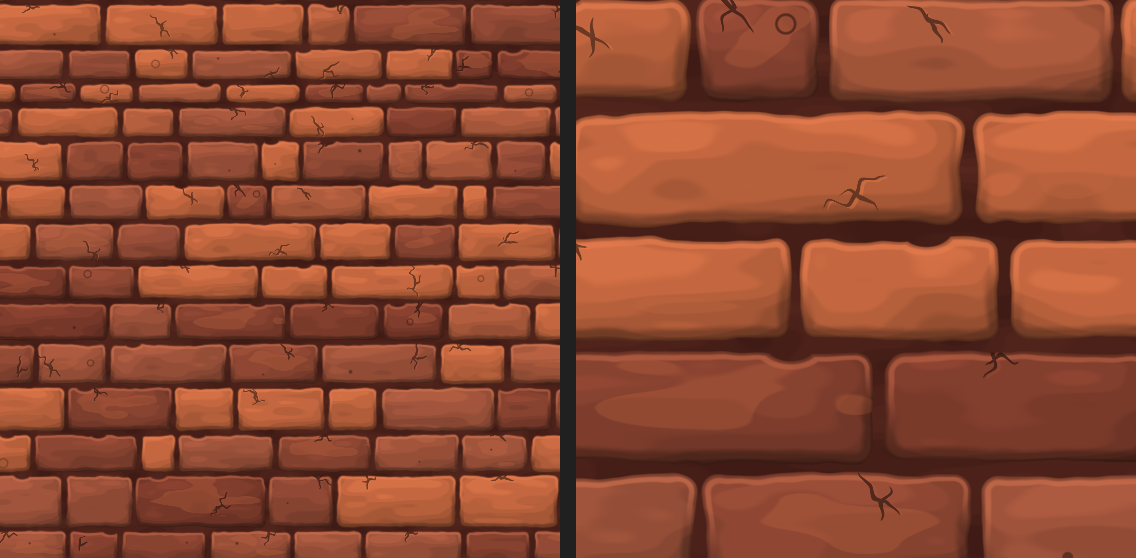
Left, the full canvas; right, a detail of the centre.
This texture is drawn by a WebGL 1 fragment shader. Its source:

```glsl
precision highp float;
// Hand-painted brick wall: fourteen uneven courses with staggered, jittered joints.
// Each brick is a rough rounded box with banded light, a bright upper rim
// and hashed tone, chips, cracks and pits.
uniform vec2 u_resolution;

// Per course, from the top down: upper edge, first joint and mean brick pitch
const mat4 COURSE_TOP = mat4(-.06, .004, .085, .146, .188, .249, .327, .396,
                             .470, .538, .611, .689, .773, .846, .945, 1.01);
const mat4 FIRST_JOINT = mat4(.05, .185, .118, .139, .215, .115, .120, .059,
                              .121, .193, .065, .118, .059, .115, .121, .08);
const mat4 PITCH = mat4(.15, .161, .133, .122, .146, .109, .133, .154,
                        .160, .159, .173, .146, .145, .172, .133, .14);

const vec3 MORTAR_DARK = vec3(.25, .105, .082);
const vec3 MORTAR_LIGHT = vec3(.34, .155, .115);
const vec3 BRICK_DARK = vec3(.50, .235, .172);
const vec3 BRICK_MID = vec3(.63, .33, .235);
const vec3 BRICK_ORANGE = vec3(.77, .405, .25);
const vec3 RIM = vec3(.84, .48, .32);

float hash(vec2 p) {
  vec3 q = fract(vec3(p.xyx) * .1031);
  q += dot(q, q.yzx + 33.33);
  return fract((q.x + q.y) * q.z);
}

float noise(vec2 p) {
  vec2 i = floor(p), f = fract(p);
  f = f * f * (3. - 2. * f);
  return mix(mix(hash(i), hash(i + vec2(1, 0)), f.x),
             mix(hash(i + vec2(0, 1)), hash(i + vec2(1, 1)), f.x), f.y);
}

float roundBox(vec2 p, vec2 halfSize, float radius) {
  vec2 q = abs(p) - halfSize + radius;
  return length(max(q, 0.)) + min(max(q.x, q.y), 0.) - radius;
}

// Soft-edged steps, like flat strokes of paint
float bands(float v, float count) {
  float s = v * count;
  return (floor(s) + smoothstep(.65, 1., fract(s))) / count;
}

float joint(float k, float row, float first, float pitch) {
  float jitter = (hash(vec2(k + 40., row * 7. + 3.)) - .5) * .68;
  return first + pitch * (k + jitter * step(.5, abs(k)));
}

// Tapered, wandering line centred on p = 0
float crack(vec2 p, float angle, float reach, float seed, float px) {
  float c = cos(angle), s = sin(angle);
  vec2 u = vec2(c * p.x + s * p.y, c * p.y - s * p.x);
  float taper = 1. - abs(u.y) / reach;
  float wander = (noise(vec2(u.y * 130. + 50., seed)) - .5) * .012;
  float width = .0012 * max(taper, 0.);
  return (1. - smoothstep(width, width + px, abs(u.x + wander))) * smoothstep(0., .12, taper);
}

// Small ones are filled dots, large ones are rings
float pit(vec2 p, float radius, float px) {
  float l = length(p);
  float d = radius > .005 ? abs(l - radius) - .0008 : l - radius * .7;
  return 1. - smoothstep(-px, px, d);
}

vec3 brickTone(float h) {
  vec3 plain = mix(BRICK_DARK, BRICK_MID, smoothstep(.0, .55, h));
  return mix(plain, BRICK_ORANGE, smoothstep(.58, .82, h));
}

vec3 paintBrick(vec2 q, vec2 halfSize, float d, vec2 id, float px) {
  vec2 e = q / halfSize;
  float seed = hash(id + 5.) * 60.;
  vec3 tone = brickTone(hash(id + 11.));

  // Banded light falling from the upper left, with long brush streaks
  float streak = noise(q * vec2(22., 75.) + seed) - .5;
  float light = .63 - .25 * e.y - .08 * e.x + .34 * streak;
  light -= .24 * smoothstep(.25, 1.3, dot(e * e, e * e));
  vec3 color = tone * (.68 + .48 * bands(clamp(light, 0., 1.), 6.));

  // Warm worn patch on some bricks
  float patchShape = length(e - vec2(.1, -.15)) + 1.1 * streak;
  float worn = (1. - smoothstep(.45, .52, patchShape)) * step(.6, hash(id + 17.));
  color = mix(color, BRICK_ORANGE, .3 * worn);

  // Shaded lower right border and bright upper left rim
  float border = smoothstep(-.009, -.004, d);
  color *= 1. - .24 * border * smoothstep(-.4, .7, e.y + .35 * e.x);
  float rim = 1. - smoothstep(.0007, .0017 + px, abs(d + .0035));
  rim *= 1. - smoothstep(-.75, .15, e.y + .2 * e.x);
  color = mix(color, mix(tone * 1.2, RIM, .4), .7 * rim);

  // Cracks, each with a lit lip, and pits
  vec2 at = (vec2(hash(id + 23.), hash(id + 29.)) - .5) * halfSize * 1.4;
  float edgeStart = step(.5, hash(id + 31.));
  vec2 c = q - vec2(at.x, mix(at.y, -halfSize.y, edgeStart));
  float angle = (hash(id + 37.) - .5) * 2.4;
  float reach = .013 + .019 * hash(id + 41.);
  float cracked = step(.5, hash(id + 43.));
  float line = max(crack(c, angle, reach, seed, px),
                   crack(c - vec2(.004, .005), angle + 1., reach * .6, seed + 9., px));
  float lip = crack(c - vec2(.0022, .001), angle, reach, seed, px);
  color = mix(color, tone * 1.2, .4 * lip * cracked);
  color = mix(color, tone * .46, .85 * line * cracked);
  float hole = pit(q + at * .8, .002 + .007 * pow(hash(id + 47.), 2.), px);
  return mix(color, tone * .5, .8 * hole * step(.68, hash(id + 53.)));
}

void main() {
  float px = 1. / u_resolution.x;
  vec2 p = vec2(gl_FragCoord.x, u_resolution.y - gl_FragCoord.y) * px;

  // Find the course
  float top = -.06, bottom = 1.08, first = .05, pitch = .15, row = 0.;
  for (int c = 0; c < 4; c++) {
    for (int r = 0; r < 4; r++) {
      float y = COURSE_TOP[c][r];
      if (p.y >= y) {
        top = y;
        first = FIRST_JOINT[c][r];
        pitch = PITCH[c][r];
        row = float(c * 4 + r);
      } else bottom = min(bottom, y);
    }
  }

  // Find the brick between its two joints
  float k = floor((p.x - first) / pitch);
  if (p.x < joint(k, row, first, pitch)) k -= 1.;
  else if (p.x > joint(k + 1., row, first, pitch)) k += 1.;
  float left = joint(k, row, first, pitch), right = joint(k + 1., row, first, pitch);
  vec2 id = vec2(k + 20., row * 3. + 2.);
  vec2 q = p - .5 * vec2(left + right, top + bottom);
  vec2 halfSize = .5 * vec2(right - left, bottom - top) - vec2(.0038, .0042);

  // Rough outline, chipped along the top of some bricks
  float d = roundBox(q, halfSize, .007 + .006 * hash(id));
  d += (noise(p * 32.) - .5) * .0045 + (noise(p * 95.) - .5) * .0018;
  vec2 chipAt = vec2((hash(id + 61.) - .5) * 1.8 * halfSize.x, -halfSize.y - .006);
  float chip = .011 - length((q - chipAt) * vec2(.7, 1.));
  if (hash(id + 67.) > .68) d = max(d, chip);

  vec3 mortar = mix(MORTAR_DARK, MORTAR_LIGHT, bands(noise(p * vec2(25., 60.)), 4.));
  vec3 brick = paintBrick(q, halfSize, d, id, px);
  brick *= mix(1., .78, smoothstep(-.0025, 0., d));
  gl_FragColor = vec4(mix(brick, mortar, smoothstep(-px, px, d)), 1.);
}
```
